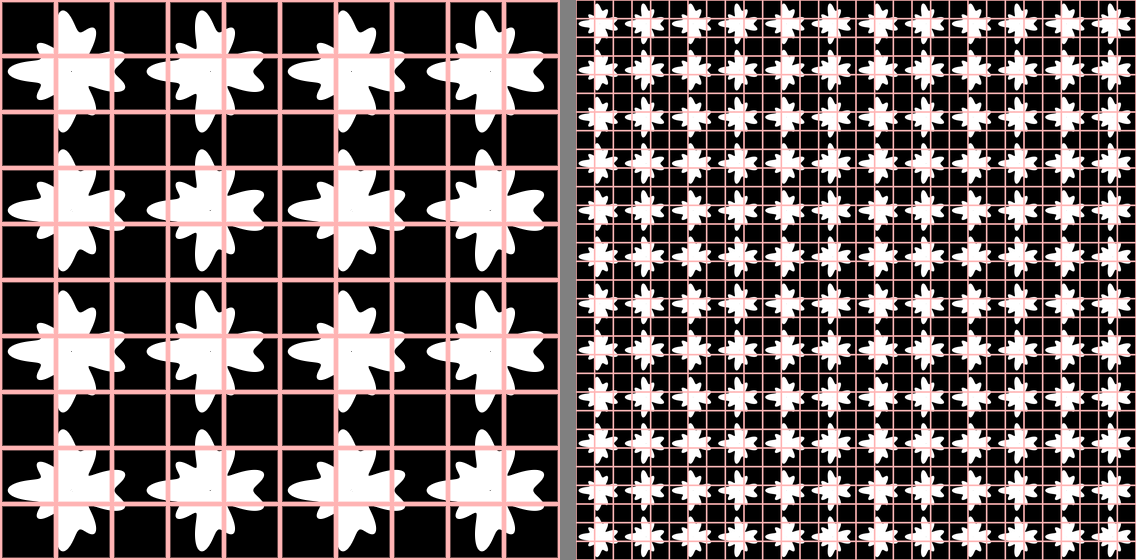
Left, the tile; right, the same tile 3 across and 3 down.
Write a Shadertoy shader that draws this pattern.

```glsl
// A 4 by 4 array of white nine-lobed stars on black, under a 10 by 10 pink grid.
// Each star is a polar curve (a radius plus two cosine waves); the grid is a
// repeated line distance. Whole repeat counts make the canvas tile.

const float STARS = 4.0;
const float GRID_LINES = 10.0;
const float LINE_WIDTH = 0.0085;                   // share of the canvas
const vec2 STAR_CENTER = vec2(0.5065, 0.4935);     // within a star cell
const float STAGGER = 0.004;                       // alternating shift of the centers
const vec3 BACKGROUND = vec3(0.0);
const vec3 STAR_COLOR = vec3(1.0);
const vec3 LINE_COLOR = vec3(1.0, 0.705, 0.705);

// Opacity of a shape at signed distance d, softened over one pixel
float coverage(float d, float pixel) {
    return clamp(0.5 - d / pixel, 0.0, 1.0);
}

// Approximate signed distance to the polar curve
// r = radius + wave * (cos(4a) - cos(9a))
float starDistance(vec2 p, float radius, float wave) {
    float r = max(length(p), 1e-4);
    float a = atan(p.y, p.x);
    float edge = radius + wave * (cos(4.0 * a) - cos(9.0 * a));
    float slope = wave * (9.0 * sin(9.0 * a) - 4.0 * sin(4.0 * a));
    return (r - edge) / length(vec2(1.0, slope / r));
}

// Distance to the nearest grid line, in canvas units
float gridDistance(vec2 uv, float count, float width) {
    vec2 toLine = abs(fract(uv * count + 0.5) - 0.5) / count;
    return min(toLine.x, toLine.y) - 0.5 * width;
}

// Distance to the star in the current cell, in canvas units
float starField(vec2 uv, float count) {
    vec2 cell = floor(uv * count);
    vec2 center = STAR_CENTER + STAGGER * (1.0 - 2.0 * mod(cell, 2.0));
    return starDistance(fract(uv * count) - center, 0.307, 0.074) / count;
}

void mainImage(out vec4 fragColor, in vec2 fragCoord) {
    vec2 uv = fragCoord / iResolution.xy;
    float pixel = 1.0 / min(iResolution.x, iResolution.y);

    // Stars first, grid on top
    vec3 color = mix(BACKGROUND, STAR_COLOR, coverage(starField(uv, STARS), pixel));
    color = mix(color, LINE_COLOR, coverage(gridDistance(uv, GRID_LINES, LINE_WIDTH), pixel));
    fragColor = vec4(color, 1.0);
}
```
